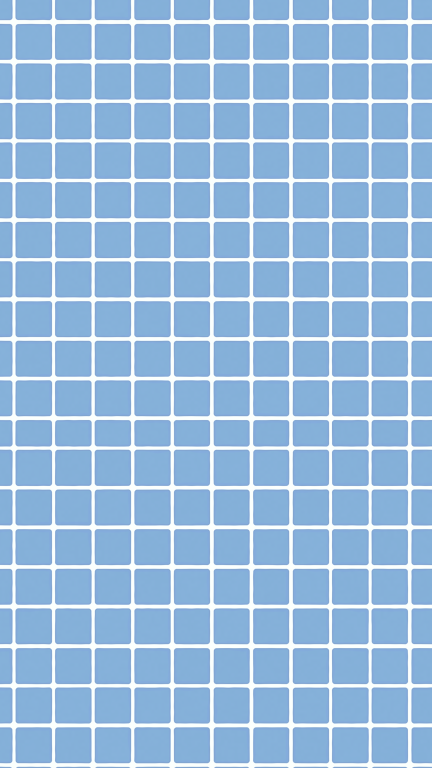
Reproduce this pattern procedurally as a Shadertoy shader.

```glsl
// Lengths are fractions of the canvas width.
const vec2 PITCH = vec2(0.0916, 0.0917);
const float FIRST_COLUMN = 0.0324;
const float SHORT_ROW_BOTTOM = 0.7405;
const float SHORT_ROW_HEIGHT = 0.0693;
const vec2 GROUT_WIDTH = vec2(0.0075, 0.0082);
const float GROUT_VARIATION = 0.0018;
const float CORNER_RADIUS = 0.0068;
const float EDGE_WOBBLE = 0.0006;
const float EDGE_SOFTNESS = 0.0032;
const float RIM_WIDTH = 0.0055;
const float SHADE_OFFSET = -0.0014;
const float SHADE_WIDTH = 0.0013;
const float TILE_VARIATION = 0.006;

const vec3 GROUT = vec3(0.985, 1.0, 0.992);
const vec3 GLAZE = vec3(0.521, 0.692, 0.851);
const vec3 GLAZE_DEEP = vec3(0.516, 0.673, 0.862);
const vec3 JOINT_SHADE = vec3(0.005, 0.024, 0.045);

float hash(vec2 p) {
    vec3 q = fract(vec3(p.xyx) * 0.1031);
    q += dot(q, q.yzx + 33.33);
    return fract((q.x + q.y) * q.z);
}

float valueNoise(vec2 p) {
    vec2 cell = floor(p);
    vec2 f = fract(p);
    f = f * f * (3.0 - 2.0 * f);
    float low = mix(hash(cell), hash(cell + vec2(1, 0)), f.x);
    float high = mix(hash(cell + vec2(0, 1)), hash(cell + vec2(1, 1)), f.x);
    return mix(low, high, f.y);
}

float roundedBox(vec2 p, vec2 halfSize, float radius) {
    vec2 q = abs(p) - halfSize + radius;
    return length(max(q, 0.0)) + min(max(q.x, q.y), 0.0) - radius;
}

// Row index, distance above the row's lower joint, and row height.
vec3 locateRow(float y) {
    float above = y - SHORT_ROW_BOTTOM;
    if (above >= 0.0 && above < SHORT_ROW_HEIGHT)
        return vec3(0.0, above, SHORT_ROW_HEIGHT);
    float start = above < 0.0 ? 0.0 : SHORT_ROW_HEIGHT;
    float row = floor((above - start) / PITCH.y);
    float index = above < 0.0 ? row : row + 1.0;
    return vec3(index, above - start - row * PITCH.y, PITCH.y);
}

// Half widths of the vertical and horizontal joints with this index.
vec2 jointHalfWidth(vec2 joint) {
    vec2 random = vec2(hash(vec2(joint.x, 3.0)), hash(vec2(7.0, joint.y)));
    return 0.5 * (GROUT_WIDTH + GROUT_VARIATION * (random - 0.5));
}

void mainImage(out vec4 fragColor, in vec2 fragCoord) {
    vec2 p = fragCoord / iResolution.x;
    float pixel = 1.0 / iResolution.x;

    // Grid with one shortened row
    vec3 row = locateRow(p.y);
    float column = floor((p.x - FIRST_COLUMN) / PITCH.x);
    vec2 id = vec2(column, row.x) + 50.0;
    vec2 cellSize = vec2(PITCH.x, row.z);
    vec2 local = vec2(p.x - FIRST_COLUMN - column * PITCH.x, row.y);

    // Tile outline between joints of uneven width
    vec2 low = jointHalfWidth(id);
    vec2 high = cellSize - jointHalfWidth(id + 1.0);
    float d = roundedBox(local - 0.5 * (low + high), 0.5 * (high - low), CORNER_RADIUS);
    d += EDGE_WOBBLE * (valueNoise(p * 70.0) - 0.5);

    // Glaze: a deeper rim of uneven width around a nearly flat face
    float rimWidth = RIM_WIDTH * (0.5 + valueNoise(p * 30.0 + 9.0));
    float rim = smoothstep(-1.3 * rimWidth, -0.7 * rimWidth, d);
    vec3 tile = mix(GLAZE, GLAZE_DEEP, rim);
    tile += TILE_VARIATION * (hash(id + 31.0) - 0.5);
    tile += 0.006 * (valueNoise(p * 130.0) - 0.5);

    // Narrow grey shade where the glaze meets the grout
    float shade = (d - SHADE_OFFSET) / SHADE_WIDTH;
    tile -= JOINT_SHADE * exp(-shade * shade);

    float softness = max(0.5 * EDGE_SOFTNESS, 0.7 * pixel);
    float coverage = 1.0 - smoothstep(-softness, softness, d);
    fragColor = vec4(mix(GROUT, tile, coverage), 1.0);
}
```
